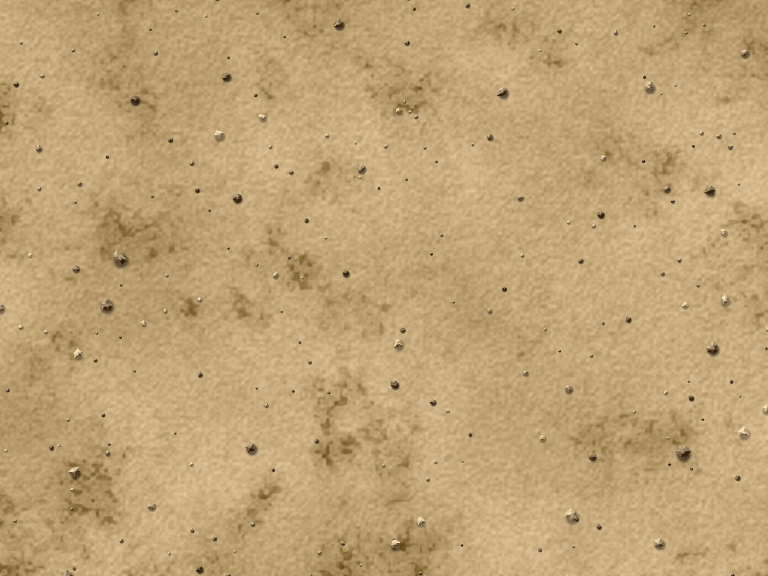
Reproduce this texture procedurally as a Shadertoy shader.

```glsl
// Dry sandy ground with rough mottled stains, fine grit and scattered small stones.

#define SAND vec3(0.767, 0.657, 0.477)
#define STONE_DARK vec3(0.20, 0.12, 0.04)
#define STONE_LIGHT vec3(0.96, 0.87, 0.69)
#define SUN normalize(vec2(-0.45, 0.9))
#define DRIFT_CONTRAST 0.22
#define STAIN_DEPTH 0.13
#define PIT_DEPTH 0.18
#define GRAIN_CONTRAST 0.08
#define RELIEF 0.07
#define BIG_STONE_CHANCE 0.30
#define SMALL_STONE_CHANCE 0.28

float hash(vec2 p) {
    vec3 q = fract(p.xyx * 0.1031);
    q += dot(q, q.yzx + 33.33);
    return fract((q.x + q.y) * q.z);
}

float noise(vec2 p) {
    vec2 cell = floor(p), f = fract(p);
    f = f * f * (3.0 - 2.0 * f);
    float low = mix(hash(cell), hash(cell + vec2(1, 0)), f.x);
    float high = mix(hash(cell + vec2(0, 1)), hash(cell + vec2(1, 1)), f.x);
    return mix(low, high, f.y);
}

// Rotated octaves with slow falloff give ragged edges.
float fbm(vec2 p) {
    float sum = 0.0, total = 0.0, amp = 1.0;
    for (int i = 0; i < 5; i++) {
        sum += amp * noise(p);
        total += amp;
        amp *= 0.6;
        p = mat2(1.6, 1.2, -1.2, 1.6) * p + 17.3;
    }
    return sum / total;
}

// Brightness offset of the bare ground.
float groundTone(vec2 p) {
    float drift = fbm(p * 4.0 + 31.0) - 0.5;
    float stain = smoothstep(0.48, 0.78, fbm(p * 8.5 + 70.0) - 0.15 * drift);
    float pits = smoothstep(0.5, 0.8, 0.65 * noise(p * 130.0) + 0.35 * noise(p * 60.0 + 9.0));
    float grain = noise(p * 190.0 + 5.0) - 0.5;
    vec2 bump = p * 150.0 + 40.0;
    float relief = noise(bump) - noise(bump + SUN * 0.6);
    return drift * DRIFT_CONTRAST - stain * (STAIN_DEPTH + PIT_DEPTH * (pits - 0.1))
         - 0.03 * pits + grain * GRAIN_CONTRAST + relief * RELIEF;
}

// One faceted stone with a soft shadow, centred on q = 0.
vec3 drawStone(vec3 ground, vec2 q, float radius, vec2 id) {
    float pixel = 1.0 / iResolution.y;
    float kind = hash(id + 3.7);
    float dist = -1.0, facet = 0.0;
    float turn = hash(id + 8.1) * 6.2832;
    vec2 axis = vec2(cos(turn), sin(turn));
    vec2 squashed = q + axis * dot(q, axis) * 0.5 * hash(id + 5.9);

    // The nearest side of an irregular hexagon sets the lit facet.
    for (int i = 0; i < 6; i++) {
        float k = float(i);
        float angle = turn + (k + 0.7 * hash(id + k * 7.3)) * 1.0472;
        vec2 side = vec2(cos(angle), sin(angle));
        float d = dot(squashed, side) - radius * mix(0.65, 1.0, hash(id + k * 4.1 + 2.0));
        if (d > dist) {
            dist = d;
            facet = dot(side, SUN);
        }
    }
    float top = 1.0 - smoothstep(-0.55 * radius - pixel, -0.55 * radius + pixel, dist);
    facet = mix(facet, 0.35, top);

    float shadow = length(q + SUN * radius * 0.45) / radius;
    ground *= 1.0 - mix(0.65, 0.3, kind) * (1.0 - smoothstep(0.6, 1.25, shadow));

    float rough = noise(q / radius * 3.5 + id * 11.0) - 0.5;
    float light = clamp(0.6 * kind + 0.15 + 0.42 * facet + 0.35 * rough, 0.0, 1.0);
    float cover = 1.0 - smoothstep(-0.7 * pixel, 0.7 * pixel, dist);
    return mix(ground, mix(STONE_DARK, STONE_LIGHT, light), cover);
}

// At most one stone per cell, placed at random inside it.
vec3 scatterStones(vec3 color, vec2 p, float size, float chance, vec2 radii, float seed) {
    vec2 home = floor(p / size);
    for (int y = -1; y <= 1; y++)
    for (int x = -1; x <= 1; x++) {
        vec2 cell = home + vec2(x, y);
        vec2 id = cell + seed;
        if (hash(id) > chance) continue;
        vec2 center = (cell + vec2(hash(id + 51.3), hash(id + 92.7))) * size;
        float pick = hash(id + 23.9);
        float radius = mix(radii.x, radii.y, pick * pick);
        if (distance(p, center) < radius * 2.5)
            color = drawStone(color, p - center, radius, id);
    }
    return color;
}

void mainImage(out vec4 fragColor, in vec2 fragCoord) {
    vec2 p = fragCoord / iResolution.y;
    vec3 color = SAND + groundTone(p) * vec3(1.0, 1.0, 1.04);
    color = scatterStones(color, p, 0.045, SMALL_STONE_CHANCE, vec2(0.0025, 0.0055), 140.0);
    color = scatterStones(color, p, 0.1, BIG_STONE_CHANCE, vec2(0.006, 0.0135), 310.0);
    fragColor = vec4(clamp(color, 0.0, 1.0), 1.0);
}
```
